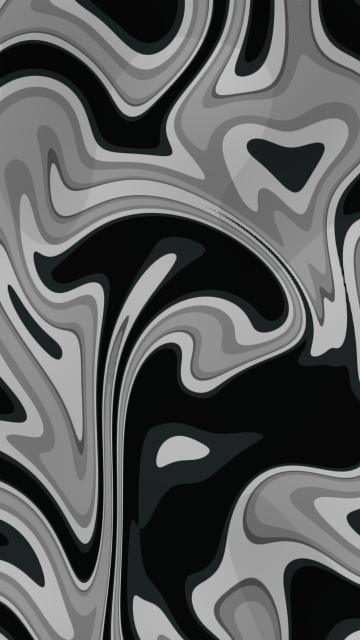
Reproduce this background procedurally as a WebGL 2 fragment shader.

```glsl
#version 300 es
precision highp float;
// Liquid marbling in black and grey: a slanted noise field is twisted by
// scattered soft swirls, drawn out upwards, then cut into flat crisp tones.
// A faint translucent film and a slow shading vary the paler tones.

#define SWIRLS 13
#define TWIST vec2(0.9, 2.0)   // least and greatest turn of a swirl
#define RADIUS vec2(0.13, 0.31)
#define SQUEEZE 0.6            // below 1 draws all shapes out upwards
#define GRAIN vec2(2.4, 1.8)   // noise frequency across and along the flow
#define TILT 0.57              // lean of the flow, in radians
#define FOLDS 1.5              // tone cycles driven by the noise
#define DRIFT 1.1              // tone cycles per unit across the flow
#define PHASE 0.35
#define SEED 7.0
#define SHADING 0.10
#define FILM 0.08

uniform vec2 u_resolution;
out vec4 fragColor;

const int BANDS = 10;
const vec3 BLACK = vec3(0.025, 0.027, 0.027);
const vec3 DARK  = vec3(0.11, 0.13, 0.13);
const vec3 DIM   = vec3(0.31);
const vec3 GREY  = vec3(0.465);
const vec3 MID   = vec3(0.56);
const vec3 LIGHT = vec3(0.70);

// Tones of one cycle and the share each one takes; black closes the loop.
const vec3 TONES[BANDS] = vec3[BANDS](
    BLACK, DARK, LIGHT, GREY, MID, GREY, DIM, LIGHT, DARK, BLACK);
const float SHARES[BANDS] = float[BANDS](
    0.20, 0.09, 0.13, 0.10, 0.17, 0.05, 0.02, 0.09, 0.04, 0.11);

float hash(vec2 p) {
    return fract(sin(dot(p, vec2(127.1, 311.7)) + SEED) * 43758.5453);
}

// Slope of a random direction at a lattice corner
float corner(vec2 cell, vec2 offset) {
    float angle = 6.28318 * hash(cell);
    return dot(vec2(cos(angle), sin(angle)), offset);
}

float gradientNoise(vec2 p) {
    vec2 i = floor(p), f = p - i;
    vec2 u = f * f * f * (f * (f * 6.0 - 15.0) + 10.0);
    vec2 e = vec2(1.0, 0.0);
    float low  = mix(corner(i, f), corner(i + e, f - e), u.x);
    float high = mix(corner(i + e.yx, f - e.yx), corner(i + e.xx, f - e.xx), u.x);
    return 1.4 * mix(low, high, u.y);
}

mat2 turn(float angle) {
    float c = cos(angle), s = sin(angle);
    return mat2(c, s, -s, c);
}

// Turn the plane around scattered centres, fading with distance
vec2 swirl(vec2 p, float height) {
    for (int i = 0; i < SWIRLS; i++) {
        float n = float(i);
        float jitter = hash(vec2(n, 1.7));
        vec2 centre = vec2(fract(n * 0.618 + 0.2 * jitter),
                           height * (n + jitter) / float(SWIRLS));
        float radius = mix(RADIUS.x, RADIUS.y, hash(vec2(n, 5.3)));
        float twist = mix(TWIST.x, TWIST.y, hash(vec2(n, 9.1)));
        twist *= hash(vec2(n, 3.9)) < 0.5 ? -1.0 : 1.0;
        vec2 d = p - centre;
        p = centre + turn(twist * exp(-dot(d, d) / (radius * radius))) * d;
    }
    return p;
}

// Cut the field into flat tones with smoothed edges
vec3 bandTone(float field) {
    float t = fract(field);
    float blur = 0.7 * fwidth(field) + 1e-4;
    vec3 tone = TONES[0];
    float edge = SHARES[0];
    for (int i = 1; i < BANDS; i++) {
        tone = mix(tone, TONES[i], smoothstep(edge - blur, edge + blur, t));
        edge += SHARES[i];
    }
    return tone;
}

void main() {
    vec2 p = gl_FragCoord.xy / u_resolution.x;
    float height = u_resolution.y / u_resolution.x;
    vec2 q = swirl(p * vec2(1.0, SQUEEZE), height * SQUEEZE);

    // Axes across and along the steep diagonal flow
    vec2 flow = turn(TILT) * q;
    float field = FOLDS * gradientNoise(flow * GRAIN + 3.7) + DRIFT * flow.x + PHASE;
    vec3 color = bandTone(field);

    // Slow shading, and a film with a crisp rim over the upper part
    color *= 1.0 + SHADING * gradientNoise(p * 2.5 + 11.0);
    float film = gradientNoise(p * 1.8 + 21.0) + 0.5 * (p.y / height - 0.75);
    float rim = fwidth(film) + 1e-4;
    color *= 1.0 - FILM * smoothstep(-rim, rim, film - 0.1);

    fragColor = vec4(color, 1.0);
}
```
